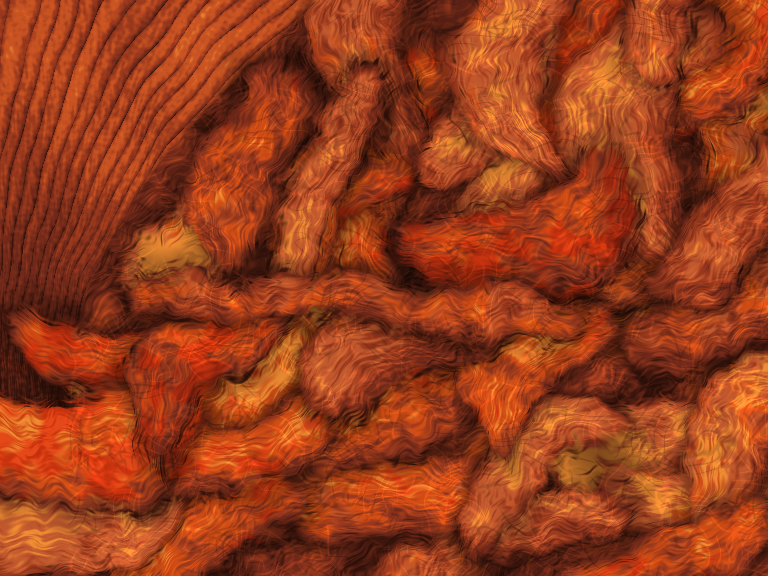
This texture is drawn by a Shadertoy shader. Its source:

```glsl
// Dyed wool: a wound skein of yarn at the upper left beside a heap of curly locks.
// Each lock is a bent, fuzzy capsule shaded as a roll, with short tangled fibres
// of stretched gradient noise; loose hairs are the zero lines of warped noise.

const vec3 DARK   = vec3(0.26, 0.09, 0.05);
const vec3 BROWN  = vec3(0.44, 0.16, 0.10);
const vec3 RUST   = vec3(0.60, 0.22, 0.11);
const vec3 TAN    = vec3(0.76, 0.35, 0.18);
const vec3 ORANGE = vec3(0.82, 0.30, 0.08);
const vec3 GOLD   = vec3(0.94, 0.55, 0.20);
const vec3 RED    = vec3(0.86, 0.17, 0.05);
const int COLUMNS = 9;
const int ROWS = 6;
const float SKEIN_EDGE = 0.12;

float hash(vec2 p) {
    vec3 q = fract(p.xyx * 0.1031);
    q += dot(q, q.yzx + 33.33);
    return fract((q.x + q.y) * q.z);
}

float cornerSlope(vec2 cell, vec2 offset) {
    float a = 6.2832 * hash(cell);
    return dot(vec2(cos(a), sin(a)), offset);
}

float gradientNoise(vec2 p) {
    vec2 i = floor(p), f = p - i;
    vec2 u = f * f * f * (f * (f * 6.0 - 15.0) + 10.0);
    vec2 e = vec2(1.0, 0.0);
    float low  = mix(cornerSlope(i, f), cornerSlope(i + e.xy, f - e.xy), u.x);
    float high = mix(cornerSlope(i + e.yx, f - e.yx), cornerSlope(i + e.xx, f - e.xx), u.x);
    return 1.5 * mix(low, high, u.y);
}

vec2 rotate(vec2 p, float a) {
    float c = cos(a), s = sin(a);
    return vec2(c * p.x + s * p.y, c * p.y - s * p.x);
}

vec2 warp(vec2 p, float frequency) {
    return vec2(gradientNoise(p * frequency + 3.7), gradientNoise(p * frequency + 41.3));
}

// Wool colour from shadow (0) to highlight (1)
vec3 woolColor(float tone, float warmth) {
    vec3 bright = mix(TAN, ORANGE, smoothstep(0.3, 0.65, warmth));
    vec3 c = mix(DARK * 0.65, DARK, smoothstep(-0.15, 0.1, tone));
    c = mix(c, BROWN, smoothstep(0.06, 0.27, tone));
    c = mix(c, RUST, smoothstep(0.27, 0.48, tone));
    c = mix(c, bright, smoothstep(0.46, 0.70, tone));
    c = mix(c, GOLD, smoothstep(0.72, 0.96, tone));
    return mix(c, RED * (0.35 + 0.75 * min(tone, 0.9)), 0.7 * smoothstep(0.85, 1.1, warmth));
}

// Short fine fibres, mainly along x, tangled by a small swirl
float fibres(vec2 p, float seed) {
    vec2 q = p + 0.014 * warp(p + seed, 19.0);
    q.y += 0.003 * sin(q.x * 95.0 + seed + q.y * 40.0);
    return 0.8 * gradientNoise(vec2(q.x * 24.0 + seed, q.y * 110.0))
         + 0.8 * gradientNoise(vec2(q.x * 52.0 - seed, q.y * 215.0));
}

// Lay one lock over the colour beneath, with a soft shadow around it
vec3 layLock(vec3 under, vec2 p, float halfLength, float radius, float bend,
             float seed, float tone, float warmth) {
    p.y += bend * p.x * p.x + 0.12 * radius * sin(p.x / radius * 1.5 + seed);
    float d = length(vec2(max(abs(p.x) - halfLength, 0.0), p.y)) - radius;
    if (d > 0.09) return under;
    float lumps = gradientNoise(p * 13.0 + seed);
    d += 0.022 * lumps;
    float strands = fibres(p, seed);
    float mottle = lumps + 0.8 * gradientNoise(p * vec2(26.0, 42.0) - seed);
    float depth = clamp(-d / radius, 0.0, 1.0);
    float roll = sqrt(depth * (2.0 - depth));
    float curl = sin(p.x / radius * 2.6 + 1.6 * p.y / radius + seed + 2.5 * lumps);
    float light = tone + 0.46 * (roll - 0.62) + 0.11 * p.y / radius
                + 0.22 * strands + 0.17 * mottle + 0.075 * curl;
    vec3 wool = woolColor(light, warmth + 0.35 * mottle);
    vec3 shaded = under * mix(0.58, 1.0, smoothstep(-0.02, 0.05, d));
    return mix(shaded, wool, 1.0 - smoothstep(-0.014, 0.012, d + 0.018 * strands));
}

// Straightens the fanned, curving windings; constant along each strand
float skeinCoord(vec2 p) {
    float rise = max(p.y - 0.3, 0.0);
    return (p.x - 0.3 * rise * rise) / (1.0 + 5.0 * rise * rise);
}

vec3 skeinColor(vec2 p) {
    float s = skeinCoord(p) * 76.0 + 0.5 * gradientNoise(p * vec2(9.0, 4.0));
    float id = floor(s), v = 2.0 * fract(s) - 1.0;
    float roll = sqrt(max(1.0 - v * v, 0.0));
    float ply = gradientNoise(vec2(v * 1.5 + id * 7.0, p.y * 60.0 + v * 2.0));
    float fuzz = gradientNoise(p * 120.0);
    float lit = mix(0.2, 1.0, smoothstep(0.3, 0.85, p.y));
    float tone = lit * (0.14 + 0.44 * roll - 0.13 * v + 0.14 * hash(vec2(id + 60.0, 5.0)))
               + 0.12 * ply + 0.10 * fuzz + 0.12 * gradientNoise(p * 6.0);
    return woolColor(tone, 0.47);
}

// Thin stray hairs in one main direction
float looseHairs(vec2 p, float angle, float seed) {
    vec2 q = rotate(p + 0.03 * warp(p + seed, 12.0), angle);
    float line = abs(gradientNoise(q * vec2(17.0, 50.0) + seed));
    float present = smoothstep(-0.1, 0.35, gradientNoise(p * 11.0 + seed));
    return present * (1.0 - smoothstep(0.02, 0.16, line));
}

void mainImage(out vec4 fragColor, in vec2 fragCoord) {
    vec2 uv = fragCoord / iResolution.y;
    float aspect = iResolution.x / iResolution.y;
    vec2 p = uv + 0.03 * warp(uv, 5.0) + 0.006 * warp(uv, 30.0);
    float region = 0.16 * gradientNoise(uv * 3.0 + 8.0);

    // Shadowed wool below, then the skein
    float bed = 0.27 + 0.2 * fibres(rotate(p, 0.7), 9.0) + 0.3 * gradientNoise(p * 12.0);
    vec3 color = woolColor(bed, 0.5);
    vec2 yarn = uv + 0.005 * warp(uv, 11.0);
    float inside = 1.0 - smoothstep(-0.004, 0.004, skeinCoord(yarn) - SKEIN_EDGE);
    color = mix(color, skeinColor(yarn), inside * smoothstep(0.2, 0.3, yarn.y));

    // Heap of locks, steep above and leaning below, in shuffled order
    for (int i = 0; i < COLUMNS * ROWS; i++) {
        int k = (i * 13 + 5) % (COLUMNS * ROWS);
        vec2 cell = vec2(float(k % COLUMNS), float(k / COLUMNS));
        vec2 jitter = vec2(hash(cell + 11.0), hash(cell + 23.0));
        vec2 centre = (cell + 0.1 + 0.8 * jitter) / vec2(COLUMNS, ROWS) * vec2(aspect, 1.0);
        if (centre.y > 0.28 && skeinCoord(centre) < SKEIN_EDGE + 0.035) continue;
        float turn = hash(cell + 37.0) - 0.5, size = hash(cell + 51.0);
        float angle = mix(0.4, 1.1, smoothstep(0.4, 0.62, centre.y)) + 1.1 * turn;
        color = layLock(color, rotate(p - centre, angle), 0.06 + 0.11 * hash(cell + 67.0),
                        mix(0.048, 0.098, size), 5.0 * turn, 40.0 * jitter.x,
                        0.36 + 0.34 * hash(cell + 83.0) + region, hash(cell + 97.0));
    }

    // Long twisted lock across the middle
    color = layLock(color, rotate(p - vec2(0.46 * aspect, 0.48), -0.06),
                    0.36, 0.036, 0.1, 4.0, 0.42, 0.5);

    // Pale and shadowed flyaway hairs, kept mostly off the skein
    float cover = mix(1.0, 0.15, inside);
    float pale = looseHairs(uv, 0.4, 2.0) + looseHairs(uv, 1.3, 17.0) + looseHairs(uv, -0.5, 31.0);
    float shade = looseHairs(uv, 0.9, 53.0) + looseHairs(uv, -0.2, 71.0);
    color = mix(color, color * 0.6, 0.4 * cover * min(shade, 1.0));
    color = mix(color, color * 1.2 + vec3(0.12, 0.05, 0.015), 0.42 * cover * min(pale, 1.0));
    fragColor = vec4(clamp(color, 0.0, 1.0), 1.0);
}
```
